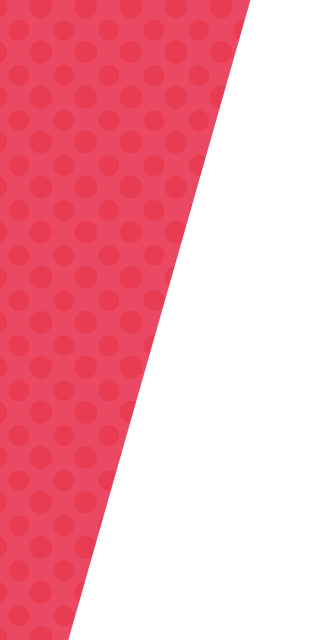
Give the GLSL for this background, as a WebGL 1 fragment shader.

```glsl
precision highp float;

uniform vec2 u_resolution;

// Lengths are fractions of the canvas height
const vec3 PAPER = vec3(1.0);
const vec3 ROSE = vec3(0.922, 0.286, 0.388);
const vec3 CRIMSON = vec3(0.910, 0.235, 0.325);

const float DOT_PERIOD = 0.07036;
const vec2 LARGE_CENTER = vec2(0.0638, 0.9890);
const vec2 SMALL_CENTER = vec2(0.0295, 0.9525);
const float LARGE_RADIUS = 0.0178;
const float SMALL_RADIUS = 0.0163;

const float EDGE_BOTTOM_X = 0.1068;
const float EDGE_TOP_X = 0.3913;

// Signed distance to the nearest dot of a square lattice
float dotLattice(vec2 p, vec2 center, float radius) {
  vec2 cell = mod(p - center + 0.5 * DOT_PERIOD, DOT_PERIOD) - 0.5 * DOT_PERIOD;
  return length(cell) - radius;
}

// Signed distance to the slanted edge, negative on its left
float slantedEdge(vec2 p) {
  float slope = EDGE_TOP_X - EDGE_BOTTOM_X;
  return (p.x - EDGE_BOTTOM_X - slope * p.y) / sqrt(1.0 + slope * slope);
}

// Antialiased coverage of the inside of a shape
float coverage(float dist) {
  return clamp(0.5 - dist * u_resolution.y, 0.0, 1.0);
}

void main() {
  vec2 p = gl_FragCoord.xy / u_resolution.y;

  // Two interleaved dot lattices
  float dots = min(dotLattice(p, LARGE_CENTER, LARGE_RADIUS),
                   dotLattice(p, SMALL_CENTER, SMALL_RADIUS));
  vec3 panel = mix(ROSE, CRIMSON, coverage(dots));

  // Slanted panel over the paper
  gl_FragColor = vec4(mix(PAPER, panel, coverage(slantedEdge(p))), 1.0);
}
```
